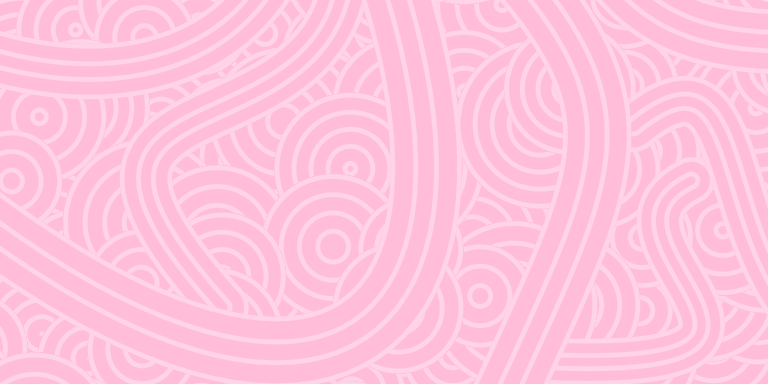
Give the GLSL for this pattern, as a Shadertoy shader.

```glsl
// Pink line pattern: striped ribbons flow over a bed of overlapping ringed scales.
// Ribbons are distances to cubic curves; scales are jittered discs on a grid,
// stacked by a smooth height field so that their arcs turn across the canvas.

const vec3 PINK = vec3(1.0, 0.74, 0.85);
const vec3 PALE = vec3(1.0, 0.83, 0.91);
const float HALF_LINE = 0.0063;

vec2 hash2(vec2 p) {
    vec3 q = fract(p.xyx * vec3(0.1031, 0.1030, 0.0973));
    q += dot(q, q.yzx + 33.33);
    return fract((q.xx + q.yz) * q.zy);
}

float gradientNoise(vec2 p) {
    vec2 i = floor(p), f = p - i;
    vec2 u = f * f * (3.0 - 2.0 * f);
    vec4 corner;
    for (int k = 0; k < 4; k++) {
        vec2 o = vec2(k & 1, k >> 1);
        corner[k] = dot(hash2(i + o + 50.0) * 2.0 - 1.0, f - o);
    }
    vec2 rows = mix(corner.xz, corner.yw, u.x);
    return mix(rows.x, rows.y, u.y);
}

// Coverage of the region where d is negative, one soft pixel wide
float cover(float d) {
    return clamp(0.5 - d * iResolution.y / 1.2, 0.0, 1.0);
}

float stroke(float d) {
    return cover(abs(d) - HALF_LINE);
}

// Concentric rings of the topmost scale at p
float scales(vec2 p) {
    const float CELL = 0.16;
    vec2 home = floor(p / CELL);
    float top = -1e3, ink = 0.0;
    for (int j = -2; j <= 2; j++)
    for (int i = -2; i <= 2; i++) {
        vec2 id = home + vec2(i, j);
        vec2 rnd = hash2(id + 17.0), size = hash2(id + 91.0);
        vec2 centre = (id + 0.5 + 0.7 * (rnd - 0.5)) * CELL;
        float radius = 0.125 + 0.09 * size.x * size.x;
        float inside = radius - length(p - centre);
        float height = (centre.x - 1.1) * (centre.y - 0.5)
                     + 0.6 * gradientNoise(centre * 2.5) + 0.08 * size.y;
        if (inside > -HALF_LINE - 0.6 / iResolution.y && height > top) {
            top = height;
            float gap = mix(0.040, 0.051, size.y);
            ink = stroke(mod(inside + 0.5 * gap, gap) - 0.5 * gap);
        }
    }
    return ink;
}

vec2 cubic(vec2 a, vec2 b, vec2 c, vec2 d, float t) {
    float s = 1.0 - t;
    return s * s * s * a + 3.0 * s * t * (s * b + t * c) + t * t * t * d;
}

// Lays a ribbon with two edge lines and two inner lines over the ink so far
float ribbon(float ink, vec2 p, float w, vec2 a, vec2 b, vec2 c, vec2 d) {
    const int STEPS = 40;
    float nearest = 1e3;
    vec2 from = a;
    for (int i = 1; i <= STEPS; i++) {
        vec2 to = cubic(a, b, c, d, float(i) / float(STEPS));
        vec2 v = to - from, q = p - from;
        q -= v * clamp(dot(q, v) / dot(v, v), 0.0, 1.0);
        nearest = min(nearest, dot(q, q));
        from = to;
    }
    float dist = sqrt(nearest);
    float lines = max(stroke(dist - w), stroke(dist - 0.31 * w));
    return mix(ink, lines, cover(dist - w - HALF_LINE));
}

void mainImage(out vec4 fragColor, in vec2 fragCoord) {
    vec2 p = fragCoord / iResolution.y;
    float ink = scales(p);

    // Right-hand ribbons
    ink = ribbon(ink, p, 0.055, vec2(1.80, 0.53), vec2(1.48, 0.375), vec2(2.27, 0.02), vec2(1.41, 0.06));
    ink = ribbon(ink, p, 0.060, vec2(1.65, 0.67), vec2(1.93, 0.90), vec2(1.87, 0.48), vec2(2.05, 0.22));
    ink = ribbon(ink, p, 0.078, vec2(1.58, 1.10), vec2(1.70, 0.93), vec2(1.85, 0.89), vec2(2.08, 0.89));

    // Left-hand ribbons
    ink = ribbon(ink, p, 0.062, vec2(0.90, 1.08), vec2(0.86, 0.56), vec2(0.00, 0.84), vec2(0.58, 0.20));
    ink = ribbon(ink, p, 0.066, vec2(-0.08, 0.87), vec2(0.23, 0.76), vec2(0.57, 0.80), vec2(0.72, 1.08));

    // Two wide ribbons on top
    ink = ribbon(ink, p, 0.083, vec2(1.34, 1.09), vec2(1.69, 0.69), vec2(1.57, 0.53), vec2(1.29, -0.09));
    ink = ribbon(ink, p, 0.087, vec2(-0.10, 0.46), vec2(0.86, -0.28), vec2(1.33, 0.14), vec2(1.01, 1.09));

    fragColor = vec4(mix(PINK, PALE, ink), 1.0);
}
```
